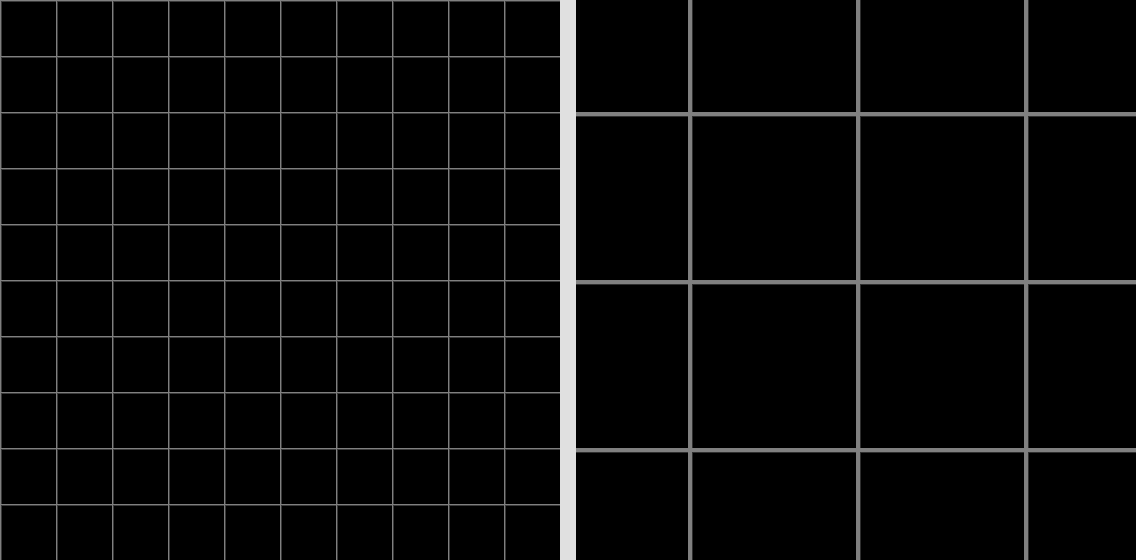
Left, the full canvas; right, a detail of the centre.
Give the GLSL for this pattern, as a three.js fragment shader.

```glsl
varying vec2 vUv;

// Coverage of grid lines that begin at each whole number of p
vec2 gridLines(vec2 p, float width) {
  vec2 toCentre = abs(fract(p - 0.5 * width + 0.5) - 0.5);
  return clamp((0.5 * width - toCentre) / fwidth(p) + 0.5, 0.0, 1.0);
}

void main() {
  // Ten square cells each way, counted from the upper left corner
  vec2 cells = vec2(vUv.x, 1.0 - vUv.y) * 10.0;
  vec2 lines = gridLines(cells, 0.026);

  // Grey lines on black, with no brightening where they cross
  vec3 black = vec3(0.0);
  vec3 grey = vec3(0.5);
  gl_FragColor = vec4(mix(black, grey, max(lines.x, lines.y)), 1.0);
}
```
